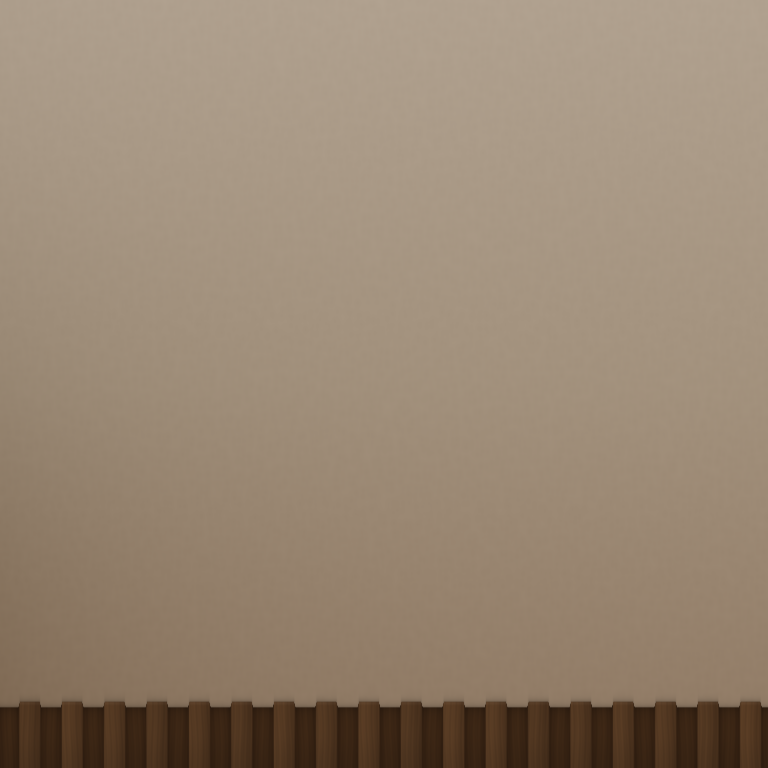
Write a Shadertoy shader that draws this background.

```glsl
vec2 hash2(vec2 cell) {
    vec2 q = vec2(dot(cell, vec2(127.1, 311.7)), dot(cell, vec2(269.5, 183.3)));
    return fract(sin(q) * 43758.5);
}

// Distance to the nearest scattered cell point
float cellular(vec2 p) {
    vec2 cell = floor(p), local = fract(p);
    float nearest = 2.0;
    for (int j = -1; j <= 1; j++) {
        for (int i = -1; i <= 1; i++) {
            vec2 offset = vec2(i, j);
            nearest = min(nearest, length(offset + hash2(cell + offset) - local));
        }
    }
    return nearest;
}

// Plaster wall: vertical falloff, shaded lower left, faint woven mottling
vec3 wallColor(vec2 uv) {
    vec3 color = mix(vec3(0.575, 0.490, 0.405), vec3(0.640, 0.572, 0.492),
                     clamp((uv.y - 0.08) / 0.42, 0.0, 1.0));
    color = mix(color, vec3(0.692, 0.632, 0.562), clamp((uv.y - 0.5) / 0.5, 0.0, 1.0));
    float lowness = 1.0 - smoothstep(0.1, 0.95, uv.y);
    color -= exp(-uv.x * 3.8) * (0.015 + 0.06 * lowness);
    float weave = cellular(uv * vec2(130.0, 45.0)) + cellular(uv * vec2(60.0, 95.0) + 17.0);
    return color + 0.007 * (weave - 0.95);
}

// Layered sines stretched along the slat
float woodGrain(vec2 uv, float seed) {
    float x = uv.x + 0.0012 * sin(uv.y * 45.0 + seed * 6.3);
    return 0.5 * sin(x * 900.0 + seed * 11.0)
         + 0.3 * sin(x * 1730.0 + uv.y * 20.0)
         + 0.2 * sin(x * 410.0 - uv.y * 31.0 + seed * 5.0);
}

void mainImage(out vec4 fragColor, in vec2 fragCoord) {
    vec2 uv = fragCoord / iResolution.xy;
    float blur = max(0.0014, 0.8 / iResolution.y);

    // Repeating slats, each followed by a recess
    float pitch = 0.0552, halfWidth = 0.0138;
    float column = (uv.x - 0.0250) / pitch;
    float seed = hash2(vec2(floor(column), 3.0)).x;
    float across = fract(column) * pitch;
    float slat = smoothstep(-blur, blur, halfWidth - abs(across - halfWidth));
    // Soften the seam where the repeat wraps
    slat = max(slat, smoothstep(-blur, blur, across - pitch));
    float top = mix(0.0790, 0.0862, slat);

    // Wood tones
    float grain = woodGrain(uv, seed);
    vec3 slatColor = mix(vec3(0.325, 0.220, 0.132), vec3(0.275, 0.183, 0.108),
                         smoothstep(0.3, 1.0, across / (2.0 * halfWidth)));
    slatColor *= 0.96 + 0.10 * seed + 0.055 * grain;
    slatColor += 0.025 * exp(-pow((uv.y - 0.084) / 0.0018, 2.0));
    float recessDepth = clamp((across - 2.0 * halfWidth) / (pitch - 2.0 * halfWidth), 0.0, 1.0);
    vec3 recessColor = mix(vec3(0.185, 0.115, 0.062), vec3(0.235, 0.150, 0.082),
                           sin(recessDepth * 3.14159));
    recessColor *= 1.0 + 0.05 * grain;
    recessColor *= 1.0 - 0.2 * exp(-max(0.079 - uv.y, 0.0) / 0.006);
    vec3 wood = mix(recessColor, slatColor, slat);
    wood *= 0.93 + 0.07 * smoothstep(0.0, 0.05, uv.y);

    // Wall with a thin contact shadow above the panel
    vec3 wall = wallColor(uv);
    wall *= 1.0 - 0.22 * exp(-max(uv.y - top, 0.0) / 0.0035);

    vec3 color = mix(wall, wood, smoothstep(-blur, blur, top - uv.y));
    fragColor = vec4(color, 1.0);
}
```
